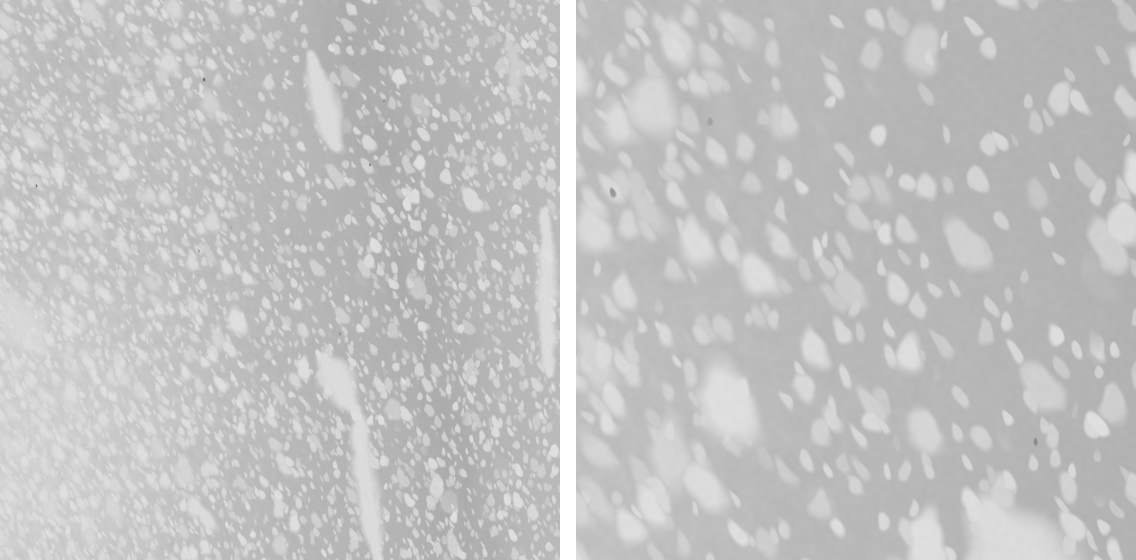
Left, the full canvas; right, a detail of the centre.
This texture is drawn by a Shadertoy shader. Its source:

```glsl
// Pale mineral flecks scattered over a soft grey ground with a few milky streaks.
// Jittered ellipses in three cell sizes form the flecks; they turn finer and
// crisper to the right. Gradient noise ragged edges, clusters and mottles them.

const float GROUND = 0.742;
const float FLECK_WHITE = 0.875;
const float SPECK_BLACK = 0.38;

vec2 hash2(vec2 p) {
    vec3 q = fract(p.xyx * vec3(0.1031, 0.1030, 0.0973));
    q += dot(q, q.yzx + 33.33);
    return fract((q.xx + q.yz) * q.zy);
}

float cornerSlope(vec2 corner, vec2 offset) {
    float angle = 6.2832 * hash2(corner + 57.0).x;
    return dot(vec2(cos(angle), sin(angle)), offset);
}

// Gradient noise, about -0.7 to 0.7
float noise(vec2 p) {
    vec2 i = floor(p), f = p - i;
    vec2 u = f * f * f * (f * (f * 6.0 - 15.0) + 10.0);
    vec2 e = vec2(1.0, 0.0);
    return mix(mix(cornerSlope(i, f), cornerSlope(i + e.xy, f - e.xy), u.x),
               mix(cornerSlope(i + e.yx, f - e.yx), cornerSlope(i + e.xx, f - e.xx), u.x), u.y);
}

float fbm(vec2 p) {
    float sum = 0.0, gain = 0.6;
    for (int i = 0; i < 4; i++) {
        sum += gain * noise(p);
        p = p * 2.03 + 17.3;
        gain *= 0.5;
    }
    return sum;
}

mat2 rotation(float a) {
    return mat2(cos(a), sin(a), -sin(a), cos(a));
}

// Coverage of randomly turned ellipses, at most one for each cell
float flecks(vec2 p, vec2 cell, vec2 radius, float density, float softness, float seed) {
    vec2 home = floor(p / cell);
    float cover = 0.0;
    for (int y = -1; y <= 1; y++)
    for (int x = -1; x <= 1; x++) {
        vec2 id = home + vec2(x, y);
        vec2 place = hash2(id + seed);
        vec2 look = hash2(id + seed + 71.7);
        vec2 kind = hash2(id + seed + 139.1);
        vec2 d = p - (id + 0.5 + 0.85 * (place - 0.5)) * cell;
        d = rotation((look.x - 0.5) * 0.8) * d;
        d.x *= 1.0 + 0.3 * d.y / radius.y;
        vec2 size = radius * mix(0.5, 1.15, look.y * look.y);
        size.x *= mix(0.75, 1.2, place.y);
        float soft = max(softness, 0.8 / (iResolution.y * size.x));
        float shape = 1.0 - smoothstep(1.0 - min(soft, 0.9), 1.0 + soft, length(d / size));
        float present = smoothstep(-0.04, 0.04, density - kind.x);
        cover = max(cover, shape * present * mix(0.5, 1.0, kind.y));
    }
    return cover;
}

// Feathered spindle from a to b
float streak(vec2 p, vec2 a, vec2 b, float width) {
    vec2 ab = b - a;
    float t = clamp(dot(p - a, ab) / dot(ab, ab), 0.0, 1.0);
    float taper = width * mix(0.45, 1.0, sin(3.1416 * t));
    return 1.0 - smoothstep(0.35, 1.25, length(p - a - ab * t) / taper);
}

// Broad light and shade of the ground
float groundTone(vec2 p) {
    float tone = GROUND - 0.034 * smoothstep(0.2, 0.65, p.x) + 0.022 * smoothstep(0.78, 1.0, p.x);
    tone += 0.075 * exp(-dot(p - vec2(0.0, 0.2), p - vec2(0.0, 0.2)) * 9.0);
    float bandOffset = (p.x - 0.84 + 0.2 * p.y) / 0.085;
    float band = exp(-bandOffset * bandOffset);
    tone -= band * (0.03 + 0.03 * fbm(p * vec2(28.0, 7.0)));
    return tone + 0.018 * fbm(p * vec2(9.0, 6.0));
}

void mainImage(out vec4 fragColor, in vec2 fragCoord) {
    vec2 p = fragCoord / iResolution.xy;
    float right = smoothstep(0.2, 0.8, p.x);

    // Lean the grain to the left, with ragged outlines
    vec2 q = vec2(p.x + p.y * (0.38 - 0.22 * p.x), p.y);
    q += 0.0035 * vec2(noise(p * 75.0), noise(p * 75.0 + 31.0));

    // Sparse hollow near the top, random clusters elsewhere
    vec2 hollow = (p - vec2(0.56, 0.86)) / vec2(0.18, 0.32);
    float crowd = (1.0 - 0.6 * exp(-dot(hollow, hollow))) * (1.0 + 0.5 * fbm(p * 7.0));
    float soft = mix(0.5, 0.22, right);

    float coarse = flecks(q, vec2(0.038, 0.056), vec2(0.012, 0.021), crowd * mix(0.55, 0.16, right), soft, 3.0);
    float medium = flecks(q, vec2(0.019, 0.030), vec2(0.0072, 0.0125), crowd * mix(0.75, 0.45, right), soft, 211.0);
    float fine = flecks(q, vec2(0.011, 0.020), vec2(0.0042, 0.0085), crowd * mix(0.65, 0.62, right), soft, 467.0);
    float cover = max(coarse, max(medium, fine * 0.85));

    // Milky streaks
    vec2 s = p + 0.014 * vec2(fbm(p * 22.0), fbm(p * 22.0 + 9.0));
    float milk = streak(s, vec2(0.555, 0.90), vec2(0.600, 0.74), 0.027);
    milk = max(milk, streak(s, vec2(0.580, 0.36), vec2(0.630, 0.27), 0.034));
    milk = max(milk, streak(s, vec2(0.635, 0.27), vec2(0.675, 0.00), 0.024));
    milk = max(milk, streak(s, vec2(0.975, 0.62), vec2(0.980, 0.33), 0.021));
    milk = max(milk, 0.6 * streak(s, vec2(0.910, 0.93), vec2(0.925, 0.82), 0.014));
    milk = max(milk, 0.7 * streak(s, vec2(0.010, 0.46), vec2(0.070, 0.38), 0.045));

    // Blend the layers, then add dark specks and fine grain
    float tone = groundTone(p) + 0.03 * (1.0 - right) * noise(q * vec2(85.0, 50.0));
    tone = mix(tone, FLECK_WHITE, max(cover, 0.9 * milk));
    float speck = flecks(p, vec2(0.13), vec2(0.0022, 0.0035), 0.1, 0.4, 823.0);
    tone = mix(tone, SPECK_BLACK, speck);
    tone += 0.014 * noise(p * 210.0);
    fragColor = vec4(vec3(tone), 1.0);
}
```
